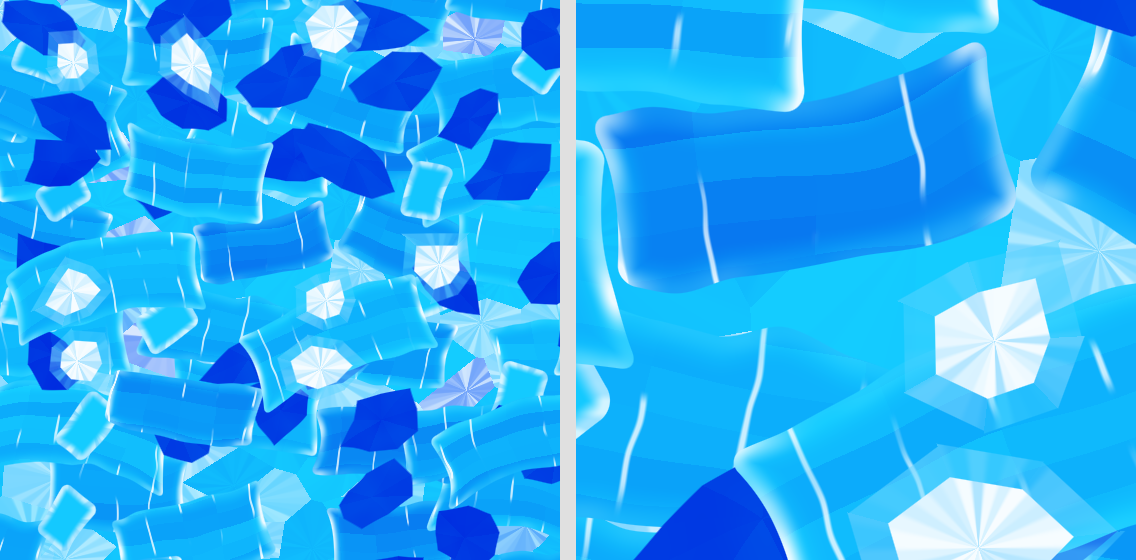
Left: the whole. Right: its middle third, enlarged.
Reproduce this texture procedurally as a WebGL 2 fragment shader.

```glsl
#version 300 es
precision highp float;
// Broken blue ice: banded slabs, deep faceted shards, capsules and white crystals.
// Each kind is scattered on a jittered grid and painted in turn over streaked
// Voronoi splinters; shapes come from distance functions and an integer hash.
uniform vec2 u_resolution;
out vec4 fragColor;

const float TAU = 6.28318;
const vec3 DEEP = vec3(0.0, 0.14, 0.87), ROYAL = vec3(0.0, 0.32, 0.91);
const vec3 MID = vec3(0.03, 0.47, 0.94), AZURE = vec3(0.04, 0.65, 0.98);
const vec3 CYAN = vec3(0.08, 0.80, 1.0), PALE = vec3(0.55, 0.85, 1.0);
const vec3 VIOLET = vec3(0.46, 0.63, 0.98), WHITE = vec3(0.97, 0.99, 1.0);

vec3 hash3(vec2 cell, float seed) {
  uvec3 v = uvec3(ivec3(cell, seed)) * 1664525u + 1013904223u;
  v.x += v.y * v.z; v.y += v.z * v.x; v.z += v.x * v.y;
  v ^= v >> 16u;
  v.x += v.y * v.z; v.y += v.z * v.x; v.z += v.x * v.y;
  return vec3(v >> 16u) / 65535.0;
}
float noise(vec2 p, float seed) {
  vec2 i = floor(p), f = fract(p);
  f *= f * (3.0 - 2.0 * f);
  return mix(mix(hash3(i, seed).x, hash3(i + vec2(1, 0), seed).x, f.x),
             mix(hash3(i + vec2(0, 1), seed).x, hash3(i + 1.0, seed).x, f.x), f.y);
}
float cover(float d, float px) { return clamp(0.5 - d / px, 0.0, 1.0); }
vec3 water(float t) { return t < 0.45 ? mix(MID, AZURE, max(t, 0.0) / 0.45) : mix(AZURE, CYAN, min((t - 0.45) / 0.55, 1.0)); }
float cellKey(vec2 cell, float seed) { return cell.x * 37.0 + cell.y * 101.0 + seed; }

// Position relative to a jittered, turned grid item.
vec2 place(vec2 p, vec2 cell, vec2 size, vec2 jitter, float turn) {
  vec2 q = p - (cell + 0.2 + 0.6 * jitter) * size;
  float c = cos(turn), s = sin(turn);
  return vec2(c * q.x + s * q.y, c * q.y - s * q.x);
}
float roundBox(vec2 p, vec2 halfSize, float r) {
  vec2 d = abs(p) - halfSize + r;
  return length(max(d, 0.0)) + min(max(d.x, d.y), 0.0) - r;
}
// Rays fanning out around the origin.
float rays(vec2 p, float count, float key) {
  float x = fract(atan(p.y, p.x) / TAU) * count, i = floor(x);
  return mix(hash3(vec2(i, 3), key).x, hash3(vec2(mod(i + 1.0, count), 3), key).x, smoothstep(0.25, 0.75, fract(x)));
}
// Star-shaped polygon of unit size: x = signed distance, y = facet shade.
vec2 shard(vec2 p, float sides, float key) {
  float i = floor(fract(atan(p.y, p.x) / TAU) * sides), j = mod(i + 1.0, sides);
  vec3 h = hash3(vec2(i, 7), key), k = hash3(vec2(j, 7), key);
  float a = i * TAU / sides, b = j * TAU / sides;
  vec2 v = vec2(cos(a), sin(a)) * mix(0.72, 1.22, h.x);
  vec2 e = vec2(cos(b), sin(b)) * mix(0.72, 1.22, k.x) - v;
  return vec2(dot(p - v, normalize(vec2(e.y, -e.x))), h.y);
}

// Voronoi splinters: smooth cyan ones and pale streaked ones.
vec3 splinters(vec2 p) {
  vec2 g = p * vec2(9.0, 11.0), base = floor(g), id = base, offset = vec2(0);
  float best = 9.0;
  for (int n = 0; n < 9; n++) {
    vec2 cell = base + vec2(n % 3 - 1, n / 3 - 1);
    vec2 q = g - cell - hash3(cell, 1.0).xy;
    if (dot(q, q) < best) { best = dot(q, q); id = cell; offset = q; }
  }
  vec3 h = hash3(id, 2.0);
  float ray = rays(offset, 34.0, cellKey(id, 5.0));
  vec3 streaked = mix(h.y < 0.3 ? VIOLET : PALE, WHITE, ray * ray * 0.8);
  return h.x < 0.62 ? water(0.65 + 0.35 * h.z + 0.12 * ray) : mix(streaked, CYAN, 0.35 * h.z);
}

// Long bent slabs with stepped bands, thin cracks and frosted ends.
vec3 slabs(vec3 col, vec2 p, float px, float seed, float chance) {
  vec2 size = vec2(0.27, 0.155), base = floor(p / size);
  for (int n = 0; n < 9; n++) {
    vec2 cell = base + vec2(n % 3 - 1, n / 3 - 1);
    vec3 h = hash3(cell, seed), k = hash3(cell, seed + 1.0);
    if (k.z > chance) continue;
    float key = cellKey(cell, seed);
    vec2 q = place(p, cell, size, h.xy, (h.z - 0.5) * 0.75);
    q.y += (k.x - 0.5) * 2.2 * q.x * q.x;
    vec2 halfSize = mix(vec2(0.115, 0.052), vec2(0.165, 0.076), k.xy);
    halfSize += vec2(2.5 * q.y * q.y, 0.016 * (noise(vec2(q.x * 24.0, 0.5), key) - 0.5));
    float d = roundBox(q, halfSize, 0.012);
    float column = (q.x + 0.004 * noise(q * 45.0, key)) / 0.062 + 8.0 + h.x;
    float band = floor((q.y + 0.008 * noise(vec2(column, 2.0), key)) / 0.027 + 8.5);
    float edge = smoothstep(-0.024, 0.0, d), ends = smoothstep(0.7, 1.0, abs(q.x) / halfSize.x);
    float tone = mix(0.12, 0.85, k.y) + 0.4 * (hash3(vec2(band, 1), key).x - 0.5);
    tone += 0.12 * (hash3(vec2(floor(column), band), key).y - 0.5) + 0.3 * edge;
    vec3 ice = water(tone);
    float line = abs(fract(column + 0.5) - 0.5) * 0.062;
    float crack = smoothstep(0.0028, 0.0006, line) * smoothstep(0.45, 0.8, noise(vec2(floor(column + 0.5) * 5.0, q.y * 32.0), key));
    float frost = smoothstep(-0.015, 0.0, d) * (0.12 + ends) * noise(q * 38.0, key + 2.0);
    ice = mix(ice, WHITE, clamp(0.8 * crack + 1.1 * frost, 0.0, 0.95));
    col = mix(col, ice, cover(d, px));
  }
  return col;
}

// Small objects: kind 0 capsule, 1 deep shard, 2 white crystal.
vec3 pieces(vec3 col, vec2 p, float px, int kind, vec2 size, float chance) {
  vec2 base = floor(p / size);
  float seed = 40.0 + 10.0 * float(kind);
  for (int n = 0; n < 9; n++) {
    vec2 cell = base + vec2(n % 3 - 1, n / 3 - 1);
    vec3 h = hash3(cell, seed), k = hash3(cell, seed + 1.0);
    if (k.z > chance) continue;
    float key = cellKey(cell, seed);
    vec2 q = place(p, cell, size, h.xy, (h.z - 0.5) * (kind == 1 ? 1.5 : 3.0));
    float ray = rays(q, 30.0, key);
    if (kind == 0) {
      float d = roundBox(q, mix(vec2(0.04, 0.028), vec2(0.062, 0.04), k.xy), 0.014);
      vec3 rim = mix(PALE, WHITE, ray);
      col = mix(col, mix(water(0.8 + 0.3 * k.x), rim, smoothstep(-0.016, -0.003, d) * 0.85), cover(d, px));
    } else {
      vec2 radius = kind == 1 ? mix(vec2(0.058, 0.042), vec2(0.088, 0.06), k.xy) : mix(vec2(0.038, 0.032), vec2(0.056, 0.046), k.xy);
      vec2 s = shard(q / radius, kind == 1 ? 9.0 : 7.0, key);
      float d = s.x * radius.y;
      if (kind == 1) {
        float shade = 0.55 * k.x + 0.3 * s.y + 0.2 * noise(q * 30.0, key);
        col = mix(col, mix(DEEP, ROYAL, shade), cover(d, px));
      } else {
        float halo = cover(d - 0.018, px) * (0.3 + 0.4 * ray);
        col = mix(col, mix(PALE, CYAN, s.y * 0.6), halo);
        col = mix(col, mix(WHITE, PALE, 0.75 * ray * ray), cover(d, px));
      }
    }
  }
  return col;
}

void main() {
  vec2 p = gl_FragCoord.xy / u_resolution;
  float px = 1.2 / u_resolution.y;
  vec2 warped = p + 0.014 * (vec2(noise(p * 14.0, 91.0), noise(p * 14.0, 92.0)) - 0.5);
  vec3 col = slabs(splinters(p), warped, px, 10.0, 0.95);
  col = pieces(col, warped, px, 0, vec2(0.21, 0.19), 0.5);
  col = pieces(col, warped, px, 1, vec2(0.19, 0.15), 0.68);
  col = slabs(col, warped, px, 20.0, 0.17);
  col = pieces(col, p, px, 2, vec2(0.23, 0.21), 0.42);
  fragColor = vec4(col, 1.0);
}
```
